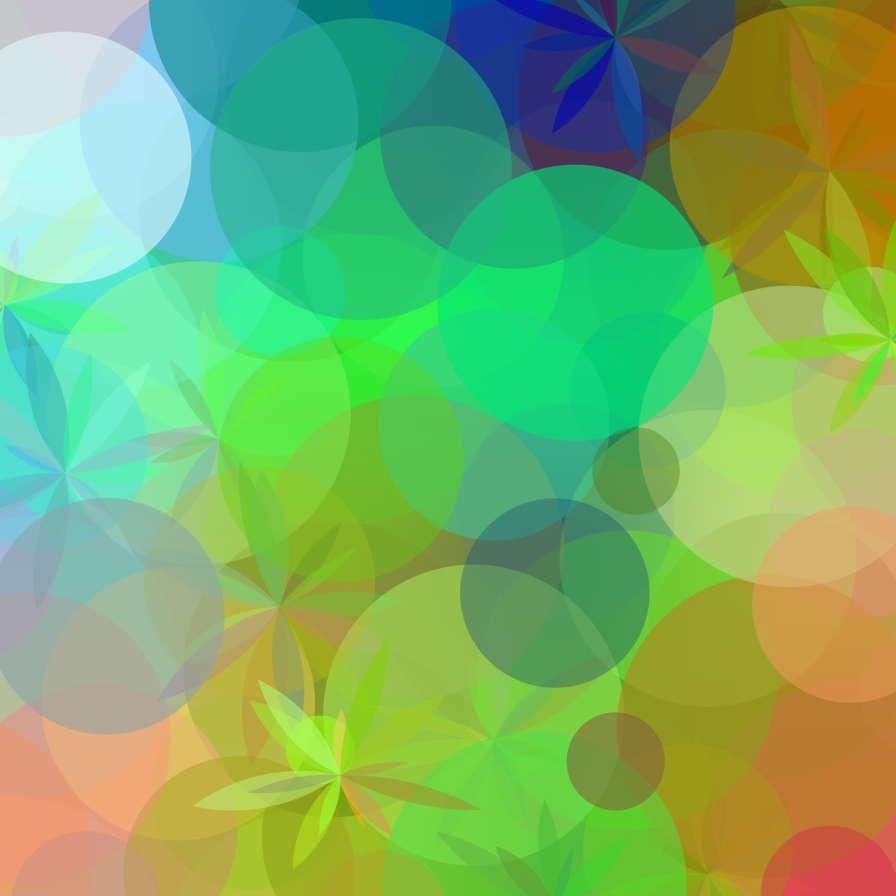
Reproduce this background procedurally as a Shadertoy shader.

```glsl
// Layered translucent discs and pointed petal bursts over a patchwork of soft colour.

const int DISC_COUNT = 78;
const int DISCS_PER_BURST = 6;
const float BURST_REACH = .19;
const float TAU = 6.2831853;

vec3 hash3(float n) {
    vec3 h = fract(vec3(n + .7) * vec3(.1031, .1030, .0973));
    h += dot(h, h.yzx + 33.33);
    return fract((h.xxy + h.yzz) * h.zyx);
}

// Evenly scattered points, reaching a little past the canvas
vec2 scatter(float n) {
    return fract(n * vec2(.75488, .56984) + vec2(.31, .17)) * 1.16 - .08;
}

// Smooth blend through four colours as t runs from 0 to 3
vec3 blendFour(vec3 a, vec3 b, vec3 c, vec3 d, float t) {
    vec3 first = mix(a, b, smoothstep(0., 1., t));
    vec3 second = mix(first, c, smoothstep(1., 2., t));
    return mix(second, d, smoothstep(2., 3., t));
}

vec3 colourField(vec2 p) {
    vec2 t = p * 4. - .5;
    vec3 bottom = blendFour(vec3(.84, .77, .36), vec3(.80, .86, .16),
                            vec3(.36, .60, .18), vec3(.74, .43, .16), t.x);
    vec3 lower = blendFour(vec3(.52, .77, .74), vec3(.52, .63, .24),
                           vec3(.12, .46, .22), vec3(.77, .80, .40), t.x);
    vec3 upper = blendFour(vec3(.38, .84, .58), vec3(.08, .98, .44),
                           vec3(.08, .92, .40), vec3(.42, .76, .14), t.x);
    vec3 top = blendFour(vec3(.70, .86, .92), vec3(.03, .44, .50),
                         vec3(.02, .20, .50), vec3(.52, .40, .07), t.x);
    return blendFour(bottom, lower, upper, top, t.y);
}

vec3 variedColour(vec2 p, vec3 rnd, float amount) {
    return clamp(colourField(p) + (rnd - .5) * amount, 0., 1.);
}

// Lens with its tips on the y axis, made of two circular arcs
float petalDistance(vec2 p, float halfLength, float halfWidth) {
    float offset = (halfLength * halfLength - halfWidth * halfWidth) / (2. * halfWidth);
    return length(vec2(abs(p.x) + offset, p.y)) - offset - halfWidth;
}

vec3 paint(vec3 base, vec3 ink, float dist, float alpha, float pixel) {
    return mix(base, ink, alpha * smoothstep(pixel, -pixel, dist));
}

vec3 paintDisc(vec3 base, vec2 p, float id, float pixel) {
    vec3 shape = hash3(id);
    vec2 centre = scatter(id);
    float dist = length(p - centre) - mix(.17, .025, shape.x * shape.x);
    if (dist > pixel) return base;
    vec3 ink = variedColour(centre, hash3(id + 300.), .65);
    return paint(base, ink, dist, mix(.32, .64, shape.y), pixel);
}

// Ring of petals, one in each angular sector around the centre
vec3 paintPetals(vec3 base, vec2 q, vec2 centre, float count, float id, float pixel) {
    float phase = hash3(id).x;
    float turn = atan(q.y, q.x) / TAU * count + phase;
    float sector = floor(turn);
    float petalId = id * 17. + mod(sector, count);
    vec3 shape = hash3(petalId + 40.);

    float halfLength = mix(.03, .09, shape.x);
    float halfWidth = halfLength * mix(.12, .26, shape.y);
    float bend = (turn - sector - .5) * TAU / count;
    vec2 local = length(q) * vec2(sin(bend), cos(bend)) - vec2(0., halfLength);

    float angle = (sector + .5 - phase) * TAU / count;
    vec2 middle = centre + halfLength * vec2(cos(angle), sin(angle));
    vec3 ink = variedColour(middle, hash3(petalId + 200.), .55);
    return paint(base, ink, petalDistance(local, halfLength, halfWidth), .55, pixel);
}

// Two rings with different petal counts cross each other
vec3 paintBurst(vec3 base, vec2 p, float id, float pixel) {
    vec2 centre = scatter(id * 3. + 500.);
    vec2 q = p - centre;
    if (dot(q, q) > BURST_REACH * BURST_REACH) return base;
    base = paintPetals(base, q, centre, 7., id + 60., pixel);
    return paintPetals(base, q, centre, 6., id + 90., pixel);
}

void mainImage(out vec4 fragColor, in vec2 fragCoord) {
    vec2 p = fragCoord / iResolution.xy;
    float pixel = .8 / iResolution.y;
    vec3 colour = colourField(p);

    // Bursts are slipped between the discs so both overlap each other
    for (int i = 0; i < DISC_COUNT; i++) {
        colour = paintDisc(colour, p, float(i), pixel);
        if (i % DISCS_PER_BURST == DISCS_PER_BURST - 1) {
            colour = paintBurst(colour, p, float(i / DISCS_PER_BURST), pixel);
        }
    }

    fragColor = vec4(colour, 1.);
}
```
